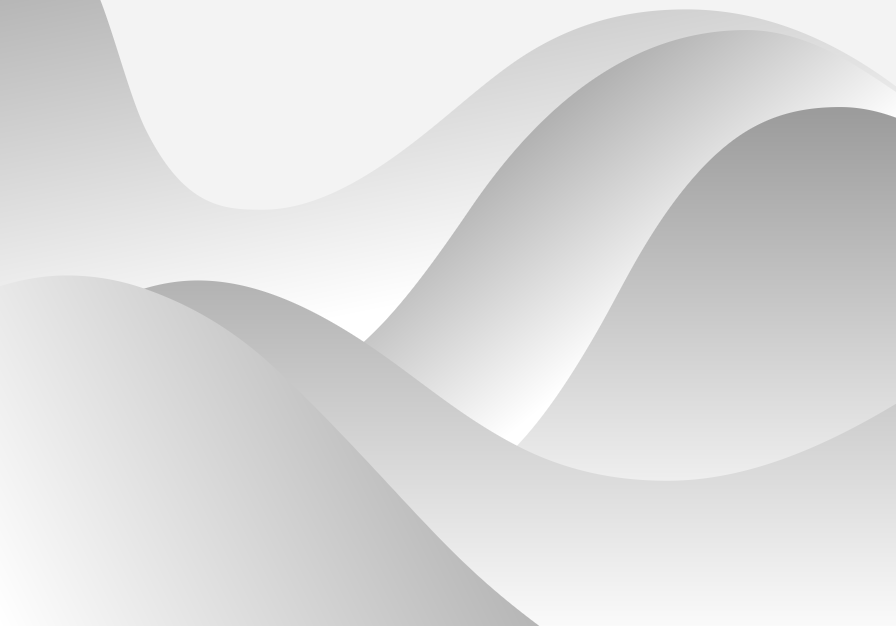
Reproduce this background procedurally as a Shadertoy shader.

```glsl
// Five overlapping silver waves on a pale ground, painted back to front.
// Each crest is a smooth cubic ridge through a few knots; everything below
// it is filled with a linear gradient and blended with a soft edge.

// Gradients: tone at the lower left, change across, change upward
#define GROUND_TONE    0.953
#define BACK_SHADE     vec3(1.178,  0.131, -0.463)
#define FOLD_SHADE     vec3(0.767,  0.768, -0.667)
#define DOME_SHADE     vec3(1.062,  0.000, -0.549)
#define RIBBON_SHADE   vec3(0.979,  0.000, -0.506)
#define HILL_SHADE     vec3(1.000, -0.476, -0.167)
#define EDGE_SOFTNESS  1.0
#define KNOTS          7

// Ridge knots: x, height, slope, in fractions of the canvas
const vec3 backRidge[KNOTS] = vec3[KNOTS](
    vec3(0.112, 1.000, -3.71), vec3(0.163, 0.792, -2.86),
    vec3(0.293, 0.665,  0.00), vec3(0.490, 0.805,  1.18),
    vec3(0.573, 0.900,  1.00), vec3(0.766, 0.985,  0.00),
    vec3(1.000, 0.862, -1.07));

const vec3 foldRidge[KNOTS] = vec3[KNOTS](
    vec3(0.326, 0.368,  0.86), vec3(0.406, 0.454,  1.28),
    vec3(0.525, 0.667,  2.10), vec3(0.678, 0.888,  0.87),
    vec3(0.833, 0.952,  0.00), vec3(0.917, 0.924, -0.64),
    vec3(1.000, 0.853, -0.97));

const vec3 domeRidge[KNOTS] = vec3[KNOTS](
    vec3(0.495, 0.182,  1.14), vec3(0.577, 0.288,  1.50),
    vec3(0.667, 0.472,  2.50), vec3(0.710, 0.584,  2.50),
    vec3(0.823, 0.781,  1.00), vec3(0.938, 0.829,  0.00),
    vec3(1.000, 0.812, -0.53));

const vec3 ribbonRidge[KNOTS] = vec3[KNOTS](
    vec3(0.161, 0.539,  0.43), vec3(0.221, 0.552,  0.00),
    vec3(0.406, 0.454, -0.94), vec3(0.522, 0.335, -0.96),
    vec3(0.577, 0.288, -0.74), vec3(0.745, 0.232,  0.00),
    vec3(1.000, 0.355,  0.86));

const vec3 hillRidge[KNOTS] = vec3[KNOTS](
    vec3(0.000, 0.543,  0.43), vec3(0.074, 0.560,  0.00),
    vec3(0.161, 0.539, -0.50), vec3(0.306, 0.413, -1.33),
    vec3(0.430, 0.232, -1.54), vec3(0.521, 0.097, -1.36),
    vec3(0.602, 0.000, -1.07));

// Cubic Hermite ridge, continued as a straight line past both ends
float ridgeHeight(vec3 knots[KNOTS], float x) {
    vec3 first = knots[0], last = knots[KNOTS - 1];
    float height = first.y + first.z * (x - first.x);
    for (int i = 0; i < KNOTS - 1; i++) {
        vec3 a = knots[i], b = knots[i + 1];
        if (x > a.x) {
            float span = b.x - a.x;
            float t = min((x - a.x) / span, 1.0);
            float s = 1.0 - t;
            height = s * s * ((1.0 + 2.0 * t) * a.y + t * span * a.z)
                   + t * t * ((1.0 + 2.0 * s) * b.y - s * span * b.z);
        }
    }
    return height + last.z * max(x - last.x, 0.0);
}

// Paint the gradient below a ridge over the tone behind it
float paintWave(float behind, vec2 uv, vec3 knots[KNOTS], vec3 shade) {
    float depth = ridgeHeight(knots, uv.x) - uv.y;
    float pixel = length(vec2(dFdx(depth), dFdy(depth))) * EDGE_SOFTNESS;
    float cover = clamp(depth / max(pixel, 1e-5) + 0.5, 0.0, 1.0);
    float tone = clamp(shade.x + dot(shade.yz, uv), 0.0, 1.0);
    return mix(behind, tone, cover);
}

void mainImage(out vec4 fragColor, in vec2 fragCoord) {
    vec2 uv = fragCoord / iResolution.xy;

    // Layers from far to near
    float tone = GROUND_TONE;
    tone = paintWave(tone, uv, backRidge, BACK_SHADE);
    tone = paintWave(tone, uv, foldRidge, FOLD_SHADE);
    tone = paintWave(tone, uv, domeRidge, DOME_SHADE);
    tone = paintWave(tone, uv, ribbonRidge, RIBBON_SHADE);
    tone = paintWave(tone, uv, hillRidge, HILL_SHADE);

    fragColor = vec4(vec3(tone), 1.0);
}
```
